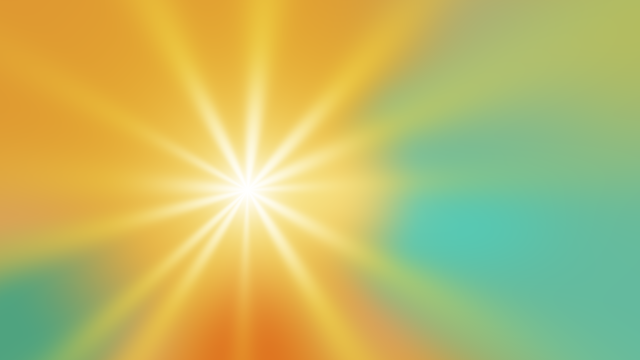
Write a Shadertoy shader that draws this background.

```glsl
// A white-hot starburst with soft golden rays over a blurred amber and teal backdrop.

// Layout, in units of canvas height
const vec2 CORE = vec2(0.688, 0.472);
const float CORE_SIZE = 0.085;
const float SPIKE_SIZE = 0.13;
const float HALO_SIZE = 0.24;
const float RAY_FADE = 1.5;

// Palette
const vec3 AMBER = vec3(0.87, 0.59, 0.19);
const vec3 GOLD = vec3(0.93, 0.76, 0.20);
const vec3 EMBER = vec3(0.87, 0.43, 0.11);
const vec3 DUSTY = vec3(0.84, 0.63, 0.37);
const vec3 MAUVE = vec3(0.69, 0.65, 0.45);
const vec3 TEAL = vec3(0.39, 0.73, 0.62);
const vec3 AQUA = vec3(0.33, 0.79, 0.71);
const vec3 SAGE = vec3(0.63, 0.73, 0.49);
const vec3 OLIVE = vec3(0.70, 0.73, 0.36);
const vec3 JADE = vec3(0.31, 0.64, 0.50);
const vec3 YELLOW = vec3(0.94, 0.84, 0.25);
const vec3 CREAM = vec3(0.98, 0.92, 0.58);

// Each ray: angle, angular width, strength
const int RAY_COUNT = 13;
const vec3 RAYS[RAY_COUNT] = vec3[](
    vec3(0.05, 0.10, 0.35), vec3(0.42, 0.13, 0.65), vec3(0.83, 0.12, 0.85),
    vec3(1.48, 0.13, 0.95), vec3(2.04, 0.12, 0.85), vec3(2.63, 0.09, 0.45),
    vec3(3.08, 0.15, 0.45), vec3(3.40, 0.10, 0.70), vec3(3.89, 0.08, 0.75),
    vec3(4.13, 0.09, 0.75), vec3(4.68, 0.08, 0.35), vec3(5.28, 0.11, 0.85),
    vec3(5.77, 0.12, 0.70));

float gauss(float x) { return exp(-x * x); }

// Shortest distance between two angles
float angleGap(float a, float b) {
    return abs(mod(a - b + 3.14159, 6.28318) - 3.14159);
}

// Soft angular sector
float wedge(float angle, float middle, float halfWidth, float soft) {
    float gap = angleGap(angle, middle);
    return 1.0 - smoothstep(halfWidth - soft, halfWidth + soft, gap);
}

// Soft elliptical patch of colour
vec3 wash(vec3 base, vec3 tint, vec2 p, vec2 centre, vec2 size, float amount) {
    return mix(base, tint, amount * gauss(length((p - centre) / size)));
}

// Blurred colour field behind the rays
vec3 backdrop(vec2 p, float r, float angle) {
    vec3 col = mix(AMBER, GOLD, 0.85 * gauss(r / 0.48));
    col = wash(col, DUSTY, p, vec2(0.0, 0.36), vec2(0.30, 0.16), 0.85);
    col = wash(col, DUSTY, p, vec2(0.36, 0.04), vec2(0.16, 0.20), 0.80);
    col = wash(col, DUSTY, p, vec2(1.08, 0.12), vec2(0.22, 0.20), 0.90);
    col = wash(col, MAUVE, p, vec2(1.32, 0.98), vec2(0.24, 0.22), 0.85);

    float ember = wedge(angle, -1.57, 0.34, 0.22) * smoothstep(0.10, 0.46, r);
    col = mix(col, EMBER, ember * 0.9);
    float jade = wedge(angle, -2.57, 0.30, 0.17) * smoothstep(0.28, 0.75, r);
    col = mix(col, JADE, jade);

    vec3 cool = mix(TEAL, SAGE, smoothstep(0.38, 0.90, p.y));
    cool = wash(cool, AQUA, p, vec2(1.27, 0.37), vec2(0.28, 0.14), 0.9);
    cool = wash(cool, OLIVE, p, vec2(1.80, 0.92), vec2(0.28, 0.34), 0.8);
    float coolMask = wedge(angle, 0.0, 0.65, 0.20) * smoothstep(0.24, 0.50, r);
    return mix(col, cool, coolMask);
}

// Combined brightness of all rays at one angle
float rayLight(float angle) {
    float shade = 1.0;
    for (int i = 0; i < RAY_COUNT; i++) {
        vec3 ray = RAYS[i];
        shade *= 1.0 - ray.z * gauss(angleGap(angle, ray.x) / ray.y);
    }
    return 1.0 - shade;
}

void mainImage(out vec4 fragColor, in vec2 fragCoord) {
    // Keep the horizontal layout proportional to the canvas width
    vec2 p = fragCoord / iResolution.xy * vec2(16.0 / 9.0, 1.0);
    vec2 d = p - CORE;
    float r = length(d);
    float angle = atan(d.y, d.x + 1e-5);
    vec3 col = backdrop(p, r, angle);

    // Rays, paler near the centre
    float light = rayLight(angle);
    vec3 rayColor = mix(CREAM, YELLOW, smoothstep(0.12, 0.42, r));
    col = mix(col, rayColor, light * exp(-RAY_FADE * r * r) * 0.85);

    // Warm halo, stretched to the right
    col = wash(col, CREAM, p, vec2(0.92, 0.46), vec2(0.20, 0.12), 0.6);
    col = mix(col, CREAM, 0.8 * gauss(r / HALO_SIZE));

    // White core with spikes
    float reach = CORE_SIZE + SPIKE_SIZE * light;
    col = mix(col, vec3(1.0), exp(-pow(r / reach, 1.7)));

    fragColor = vec4(col, 1.0);
}
```
